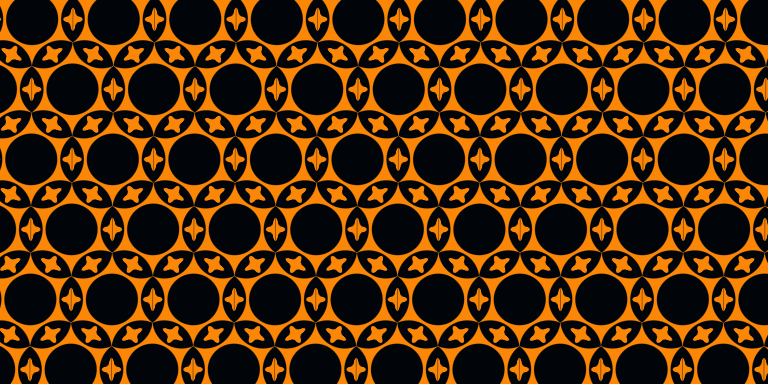
This pattern is drawn by a Shadertoy shader. Its source:

```glsl
// Hexagonal lattice of black discs, ringed by pointed lenses holding orange stars.

// Offset from the nearest centre of a triangular lattice with unit spacing
vec2 hexCell(vec2 p) {
    vec2 s = vec2(1.0, sqrt(3.0));
    vec2 a = mod(p + 0.5 * s, s) - 0.5 * s;
    vec2 b = mod(p, s) - 0.5 * s;
    return dot(a, a) < dot(b, b) ? a : b;
}

// Half lens spanning one hexagon edge: an arc through both corners
float lensDistance(vec2 e, float bulge) {
    float radius = (1.0 / 12.0 + bulge * bulge) / (2.0 * bulge);
    return length(e + vec2(radius - bulge, 0.0)) - radius;
}

// Four-pointed star with concave sides and blunt tips
float starDistance(vec2 e) {
    vec2 w = e / vec2(0.118, 0.14);
    float r2 = max(dot(w, w), 1e-5);
    float tip = 1.0 - 4.0 * w.x * w.x * w.y * w.y / (r2 * r2);
    return 0.11 * (sqrt(r2) - mix(0.53, 1.0, tip * tip));
}

float coverage(float d, float pixel) {
    return 1.0 - smoothstep(-0.75 * pixel, 0.75 * pixel, d);
}

void mainImage(out vec4 fragColor, in vec2 fragCoord) {
    const float spacing = 0.2124;
    float pixel = 1.0 / (iResolution.y * spacing);

    // Lattice coordinates, slightly flattened and leaning
    vec2 p = (fragCoord / iResolution.y - vec2(0.931, 0.585)) / spacing;
    p.x -= 0.0064 * p.y;
    p.y *= 1.0085;
    vec2 cell = hexCell(p);

    // Nearest hexagon edge: x runs inward from it, y runs along it
    vec2 edge = vec2(1.0, 0.0);
    float upright = 0.0;
    for (int i = 0; i < 3; i++) {
        float angle = radians(60.0) * float(i);
        vec2 normal = vec2(cos(angle), sin(angle));
        float inset = 0.5 - abs(dot(cell, normal));
        if (inset < edge.x) {
            edge = vec2(inset, dot(cell, vec2(-normal.y, normal.x)));
            upright = i == 0 ? 1.0 : 0.0;
        }
    }

    float disc = coverage(length(cell) - 0.319, pixel);
    float lens = coverage(lensDistance(edge, 0.145), pixel);
    float star = coverage(starDistance(edge), pixel);

    // Faint seam down the upright stars
    float seam = 0.4 * upright * star * (1.0 - smoothstep(0.0, 0.012, edge.x));

    float ink = max(max(disc, lens * (1.0 - star)), seam);
    vec3 color = mix(vec3(0.99, 0.525, 0.02), vec3(0.005, 0.02, 0.035), ink);
    fragColor = vec4(color, 1.0);
}
```
